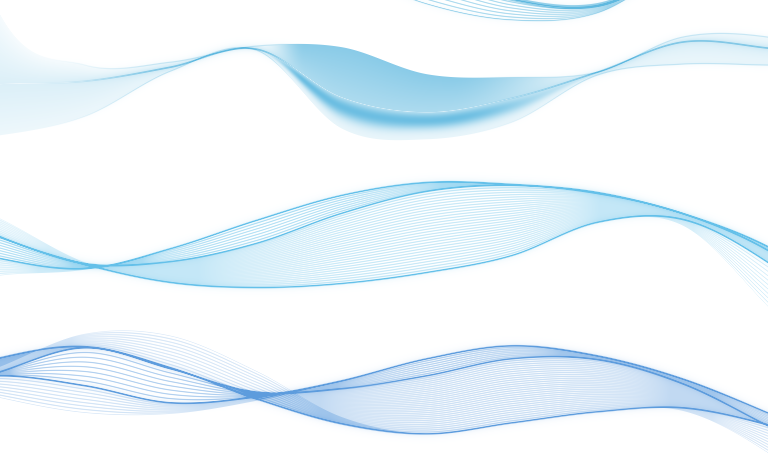
Write a WebGL 1 fragment shader that draws this background.

```glsl
precision highp float;
// Flowing blue ribbons woven from fine lines across a white background.
uniform vec2 u_resolution;

// Position on a 768 x 471 sheet, y pointing down, and the size of one pixel there
vec2 pos;
float px;

// Cubic interpolation weights for knots at signed distance d
vec4 knotWeight(vec4 d) {
  d = abs(d);
  vec4 nearPart = 1.0 + d * d * (1.5 * d - 2.5);
  vec4 farPart = 2.0 + d * (-4.0 + d * (2.5 - 0.5 * d));
  return mix(nearPart, farPart, step(1.0, d)) * step(d, vec4(2.0));
}

// Height of a smooth curve through twelve evenly spaced knots
float curve(vec4 a, vec4 b, vec4 c) {
  vec4 d = pos.x * 9.0 / 768.0 - vec4(-1.0, 0.0, 1.0, 2.0);
  return dot(a, knotWeight(d)) + dot(b, knotWeight(d - 4.0)) + dot(c, knotWeight(d - 8.0));
}

// Soft mask of the area between two curves
float between(float a, float b) {
  return clamp(0.5 + (0.5 * abs(b - a) - abs(pos.y - 0.5 * (a + b))) / px, 0.0, 1.0);
}

// Position across a sheet: 0 at curve a, 1 at curve b
float across(float a, float b) {
  float gap = b - a;
  gap = (gap < 0.0 ? -1.0 : 1.0) * max(abs(gap), 0.1);
  return clamp((pos.y - a) / gap, 0.0, 1.0);
}

// Sheet of n thin lines, turning into an even tint where they crowd
float weave(float a, float b, float n) {
  float spacing = max(abs(b - a), 0.1) / n;
  float d = abs(fract(across(a, b) * n + 0.5) - 0.5) * spacing;
  float lines = 0.75 * (1.0 - smoothstep(0.0, 0.5 + 0.7 * px, d));
  float tint = min(0.8, 0.75 / spacing);
  return between(a, b) * mix(tint, lines, smoothstep(1.0, 2.5, spacing / px));
}

// Crisp line with a faint halo
float stroke(float c, float width) {
  float d = abs(pos.y - c);
  return 0.75 * clamp(0.5 + (width - d) / px, 0.0, 1.0) + 0.2 * exp(-d / 2.5);
}

// Folded ribbon of line sheets with faint fans on its outer sides
float wovenRibbon(float top, float inner, float low, float lowFan, float topFan) {
  float ink = 0.6 * weave(top, inner, 8.0) + 0.45 * weave(inner, low, 30.0);
  ink += 0.3 * weave(low, lowFan, 10.0) + 0.35 * weave(top, topFan, 8.0);
  ink += 0.75 * stroke(top, 0.8) + 0.65 * stroke(inner, 0.8) + 0.75 * stroke(low, 0.8);
  return min(ink, 0.95);
}

// Ribbon of smooth satin shading, strongest in its middle
float satinRibbon() {
  float top = curve(vec4(-250, 14, 65, 62), vec4(46, 47, 74, 77), vec4(72, 37, 37, 60));
  float fold = curve(vec4(90, 84, 81, 67), vec4(49, 97, 112, 98), vec4(72, 42, 48, 60));
  float low = curve(vec4(140, 135, 116, 71), vec4(50, 128, 139, 122), vec4(75, 64, 65, 66));
  float body = smoothstep(262.0, 305.0, pos.x) * (1.0 - smoothstep(450.0, 610.0, pos.x));
  float s = across(top, fold);
  float t = across(fold, low);
  float upper = mix(0.05 + 0.15 * s, 0.66 - 0.2 * s, body);
  float lower = mix(0.2 - 0.1 * t, 0.12 + 0.7 * exp(-pow((t - 0.3) / 0.32, 2.0)), body);
  float ink = max(upper * between(top, fold), lower * between(fold, low));
  float edge = smoothstep(30.0, 170.0, pos.x) * (1.0 - body);
  ink += edge * (0.3 * stroke(top, 0.6) + 0.6 * stroke(fold, 0.8) + 0.3 * stroke(low, 0.6));
  return min(ink, 0.9);
}

// Tip of another ribbon hanging from the upper edge
float hangingRibbon() {
  float top = curve(vec4(-60), vec4(-60, -50, -30, -1), vec4(5, -32, -60, -60));
  float low = curve(vec4(-60), vec4(-60, -30, 4, 20), vec4(13, -34, -60, -60));
  return 0.6 * weave(top, low, 7.0) + 0.7 * stroke(top, 2.0) + 0.3 * stroke(low, 0.5);
}

float middleRibbon() {
  float top = curve(vec4(235, 258, 268, 248), vec4(220, 195, 182, 184), vec4(192, 213, 246, 300));
  float inner = curve(vec4(205, 237, 263, 261), vec4(243, 213, 191, 185), vec4(193, 213, 250, 310));
  float low = curve(vec4(190, 236, 264, 282), vec4(287, 283, 272, 255), vec4(222, 219, 262, 330));
  float lowFan = curve(vec4(180, 218, 262, 282), vec4(287, 283, 272, 255), vec4(222, 225, 306, 400));
  float topFan = curve(vec4(290, 275, 269, 248), vec4(220, 195, 182, 184), vec4(192, 213, 246, 300));
  return wovenRibbon(top, inner, low, lowFan, topFan);
}

float bottomRibbon() {
  float top = curve(vec4(385, 375, 385, 402), vec4(396, 380, 358, 345), vec4(355, 378, 412, 450));
  float inner = curve(vec4(400, 371, 347, 368), vec4(391, 388, 375, 358), vec4(359, 383, 425, 470));
  float low = curve(vec4(385, 357, 346, 367), vec4(398, 423, 433, 422), vec4(411, 407, 424, 450));
  float lowFan = curve(vec4(400, 366, 333, 335), vec4(370, 416, 433, 422), vec4(411, 410, 452, 520));
  float topFan = curve(vec4(375, 397, 412, 413), vec4(400, 380, 358, 345), vec4(355, 378, 412, 450));
  return wovenRibbon(top, inner, low, lowFan, topFan);
}

void main() {
  vec2 uv = gl_FragCoord.xy / u_resolution;
  pos = vec2(uv.x, 1.0 - uv.y) * vec2(768.0, 471.0);
  px = 471.0 / u_resolution.y;

  vec3 color = vec3(1.0);
  color = mix(color, vec3(0.30, 0.69, 0.86), satinRibbon());
  color = mix(color, vec3(0.30, 0.69, 0.86), min(hangingRibbon(), 0.9));
  color = mix(color, vec3(0.36, 0.74, 0.91), middleRibbon());
  color = mix(color, vec3(0.33, 0.59, 0.86), bottomRibbon());
  gl_FragColor = vec4(color, 1.0);
}
```
